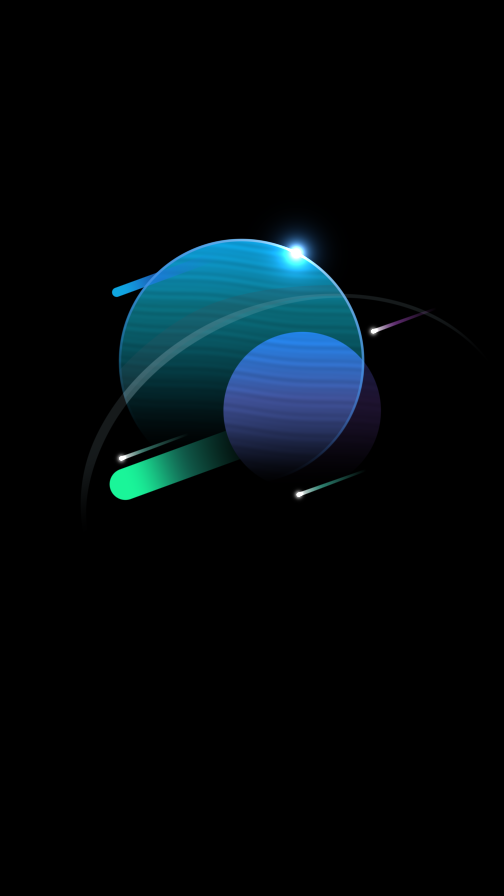
Give the GLSL for this background, as a Shadertoy shader.

```glsl
// Two gradient planets with a tilted ring, a glinting star and slanted comet streaks on black.

const float SLANT = 0.35;         // direction shared by all streaks
const float RING_TILT = 0.40;
const vec2 BIG_CENTER = vec2(-0.0117, 0.0964);
const float BIG_RADIUS = 0.1367;
const vec2 SMALL_CENTER = vec2(0.0560, 0.0417);
const float SMALL_RADIUS = 0.0879;
const vec2 STAR = vec2(0.0495, 0.2174);

// Smooth coverage of a signed distance, for a pixel of size px
float cover(float d, float px) {
    return smoothstep(0.75 * px, -0.75 * px, d);
}

// Coordinates along and across an axis at the given angle
vec2 alongAxis(vec2 p, float angle) {
    float c = cos(angle), s = sin(angle);
    return vec2(c * p.x + s * p.y, c * p.y - s * p.x);
}

float ellipseDistance(vec2 q, vec2 radii) {
    float k = length(q / radii);
    return k * (k - 1.0) / max(length(q / (radii * radii)), 1e-4);
}

// Vertical ramp: black at base, middle colour at knee, top colour at 1
vec3 planetRamp(float t, float base, float knee, vec3 middle, vec3 top) {
    vec3 lower = middle * smoothstep(base - 0.15, knee + 0.15, t);
    return mix(lower, top, clamp((t - knee) / (1.0 - knee), 0.0, 1.0));
}

// Fine layered sines, like thin cloud bands
float cloudBands(vec2 p) {
    float y = p.y + 0.08 * p.x + 0.002 * sin(38.0 * p.x);
    return 1.0 + 0.035 * sin(520.0 * y) + 0.025 * sin(830.0 * y + 9.0 * p.x);
}

// Round-headed streak; x = opacity, y = position from head to tail
vec2 streak(vec2 p, vec2 head, float radius, float len, float px) {
    vec2 q = alongAxis(p - head, SLANT);
    float t = clamp(q.x / len, 0.0, 1.0);
    float d = length(q - vec2(t * len, 0.0)) - radius;
    return vec2(cover(d, px) * (1.0 - smoothstep(0.05, 1.0, t)), t);
}

// Thin tapering comet with a small glowing head
vec3 comet(vec2 p, vec2 head, float len, vec3 tailColor, float px) {
    vec2 q = alongAxis(p - head, SLANT);
    float t = clamp(q.x / len, 0.0, 1.0);
    float d = length(q - vec2(t * len, 0.0)) - mix(0.0022, 0.0012, t);
    vec3 tail = mix(vec3(0.85), tailColor, smoothstep(0.0, 0.4, t));
    float glow = exp(-dot(q, q) / 0.000016);
    return tail * cover(d, px) * (1.0 - t) + vec3(0.9) * glow;
}

void mainImage(out vec4 fragColor, in vec2 fragCoord) {
    float px = 1.0 / iResolution.y;
    vec2 p = (fragCoord - 0.5 * iResolution.xy) * px;
    vec3 color = vec3(0.0);

    // Big planet
    vec2 big = (p - BIG_CENTER) / BIG_RADIUS;
    float bigEdge = length(p - BIG_CENTER) - BIG_RADIUS;
    float inBig = cover(bigEdge, px);
    vec3 teal = planetRamp(big.y, -0.65, 0.45, vec3(0.04, 0.43, 0.49), vec3(0.05, 0.63, 0.88));
    color = teal * cloudBands(p) * inBig;

    // Ring: a wide veil on the planet and a brighter tapered line
    vec2 q = alongAxis(p - vec2(0.0530, -0.0322), RING_TILT);
    float ring = ellipseDistance(q, vec2(0.2487, 0.1927));
    float ringFade = smoothstep(0.03, 0.12, q.y);
    float veilWidth = mix(0.025, 0.012, smoothstep(-0.05, 0.12, q.x));
    float veil = cover(abs(ring - 0.5 * veilWidth) - 0.5 * veilWidth, px) * inBig;
    color = mix(color, vec3(0.22, 0.32, 0.37), 0.24 * veil * ringFade);
    float lineWidth = mix(0.0105, 0.004, smoothstep(-0.05, 0.15, q.x));
    lineWidth *= mix(0.45, 1.0, smoothstep(0.03, 0.13, q.y));
    float line = cover(abs(ring) - 0.5 * lineWidth, px) * ringFade;
    float lineGain = mix(0.13, mix(0.30, 0.15, smoothstep(-0.15, 0.1, q.x)), inBig);
    color = mix(color, vec3(0.65, 0.78, 0.82), lineGain * line);

    // Broad streaks
    vec2 blue = streak(p, vec2(-0.1510, 0.1738), 0.0052, 0.13, px);
    vec3 blueColor = mix(vec3(0.06, 0.65, 0.88), vec3(0.12, 0.47, 0.88), smoothstep(0.0, 0.4, blue.y));
    color = mix(color, blueColor, blue.x);
    vec2 green = streak(p, vec2(-0.1413, -0.0404), 0.0176, 0.165, px);
    vec3 greenColor = mix(vec3(0.10, 0.96, 0.60), vec3(0.10, 0.55, 0.45), smoothstep(0.0, 0.5, green.y));
    color = mix(color, greenColor, green.x);

    // Small planet, dimmed where it leaves the big one
    vec2 small = (p - SMALL_CENTER) / SMALL_RADIUS;
    float inSmall = cover(length(p - SMALL_CENTER) - SMALL_RADIUS, px);
    vec3 violet = planetRamp(small.y, -0.85, 0.15, vec3(0.25, 0.32, 0.60), vec3(0.13, 0.52, 0.92));
    violet *= cloudBands(p) * mix(vec3(0.48, 0.24, 0.32), vec3(1.0), inBig);
    color = mix(color, violet, inSmall);

    // Lit rim of the big planet, brightest beside the star
    float starDistance = length(p - STAR);
    float rim = cover(abs(bigEdge + 0.001) - 0.0014, px);
    float rimLight = smoothstep(-0.9, 0.7, big.y + 0.35 * big.x);
    vec3 rimColor = mix(vec3(0.16, 0.50, 0.88), vec3(0.85, 0.96, 1.0), exp(-starDistance * 11.0));
    color = mix(color, rimColor, 0.85 * rim * rimLight);

    // Comets
    color += comet(p, vec2(-0.1458, -0.0117), 0.080, vec3(0.30, 0.65, 0.58), px);
    color += comet(p, vec2(0.0521, -0.0521), 0.080, vec3(0.25, 0.75, 0.65), px);
    color += comet(p, vec2(0.1354, 0.1302), 0.075, vec3(0.55, 0.25, 0.65), px);

    // Star: white core, inner halo and soft blue glow
    float s2 = starDistance * starDistance;
    color += vec3(1.0) * exp(-s2 / 0.00005);
    color += vec3(0.35, 0.62, 0.85) * exp(-s2 / 0.00018);
    color += vec3(0.08, 0.22, 0.38) * exp(-s2 / 0.0007);
    fragColor = vec4(clamp(color, 0.0, 1.0), 1.0);
}
```
